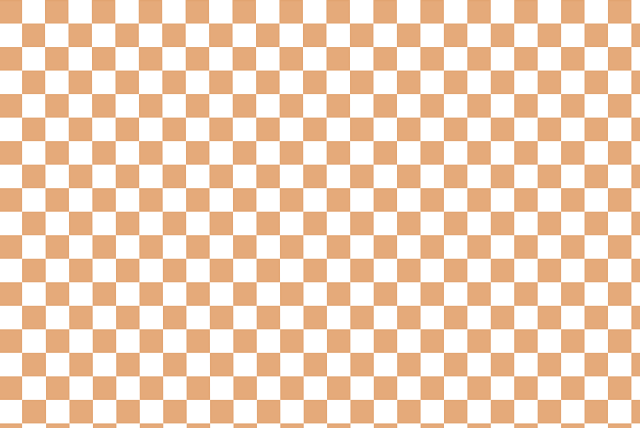
This pattern is drawn by a Shadertoy shader. Its source:

```glsl
// Tan and white checkerboard with slightly deeper tan along the square edges.
#define COLUMNS 27.31
#define ROWS 18.195
#define LEFT_CROP 0.057
#define LEAN 0.024
#define RIM_WIDTH 0.06
#define TAN vec3(0.898, 0.667, 0.478)
#define RIM_TAN vec3(0.888, 0.645, 0.445)
#define WHITE vec3(1.0)

// Signed distance to the nearest grid line: positive in even cells, negative in odd.
vec2 stripeDistance(vec2 cell) {
    return abs(mod(cell - 0.5, 2.0) - 1.0) - 0.5;
}

void mainImage(out vec4 fragColor, in vec2 fragCoord) {
    // Cell coordinates, counted from the top left.
    vec2 uv = fragCoord / iResolution.xy;
    uv.y = 1.0 - uv.y;
    vec2 grid = vec2(COLUMNS, ROWS);
    vec2 cell = uv * grid + vec2(LEFT_CROP, 0.0);

    // Columns lean a little on the left and straighten towards the right.
    float leanFade = smoothstep(0.05, 0.07, uv.x) * (1.0 - smoothstep(0.3, 0.8, uv.x));
    cell.x += LEAN * (1.0 - 2.0 * uv.y) * leanFade;

    // Antialiased checker: the product of two soft alternating signs.
    vec2 pixel = grid / iResolution.xy;
    vec2 edge = stripeDistance(cell);
    vec2 side = clamp(2.0 * edge / pixel, -1.0, 1.0);
    float checker = 0.5 + 0.5 * side.x * side.y;

    // Deeper tan close to the border of each square.
    float border = min(abs(edge.x), abs(edge.y));
    float soft = 0.5 * max(pixel.x, pixel.y);
    float rim = 1.0 - smoothstep(RIM_WIDTH - soft, RIM_WIDTH + soft, border);
    vec3 squareColor = mix(TAN, RIM_TAN, rim);

    fragColor = vec4(mix(WHITE, squareColor, checker), 1.0);
}
```
